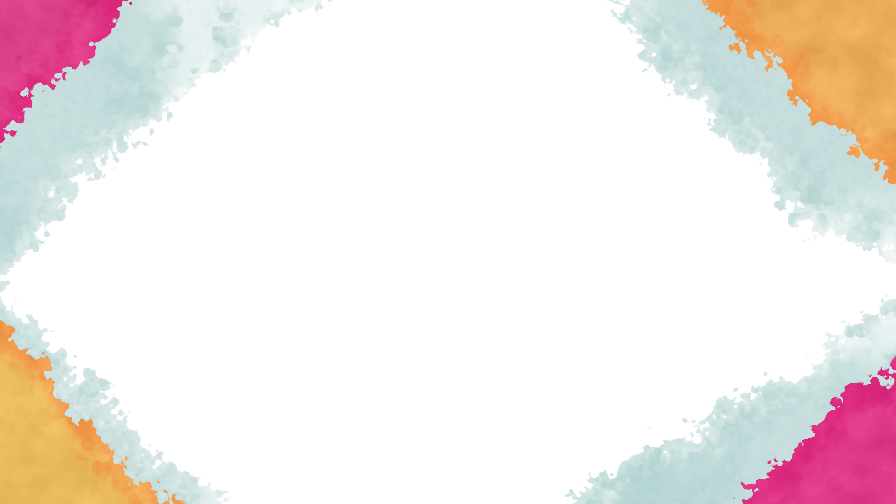
Give the GLSL for this background, as a Shadertoy shader.

```glsl
// White canvas framed by ragged corner strokes: a pale teal wash in every corner,
// topped with opaque pink or orange paint. Each stroke is a bowed corner line whose
// depth is roughened by fractal noise and by layers of flat, round dabs.

#define SPLIT_Y 0.42        // height where the upper and lower corners meet
#define WOBBLE 0.11         // large-scale raggedness of the edges
#define DAB_ROUGH 0.040     // edge offset from coarse dabs
#define SPECK_ROUGH 0.030   // edge offset from fine dabs
#define DAB_SCALE 36.0
#define SPECK_SCALE 90.0
#define TEAL vec3(0.76, 0.86, 0.855)
#define DEEP_TEAL vec3(0.70, 0.83, 0.82)
#define PINK vec3(0.86, 0.26, 0.53)
#define HOT_PINK vec3(0.87, 0.17, 0.50)
#define ORANGE vec3(0.92, 0.68, 0.36)
#define DEEP_ORANGE vec3(0.95, 0.60, 0.29)

struct Corner {
    vec2 wash, paint;               // where each stroke meets the two borders
    float washBulge, paintBulge;    // outward bow of each edge
    vec2 paleAxis;                  // direction in which the wash thins out
    vec3 body, rim;                 // paint colours inside and at the edge
};

vec3 hash32(vec2 p) {
    vec3 h = fract(vec3(p.xyx) * vec3(0.1031, 0.1030, 0.0973));
    h += dot(h, h.yxz + 33.33);
    return fract((h.xxy + h.yzz) * h.zyx);
}

float valueNoise(vec2 p) {
    vec2 i = floor(p), f = fract(p);
    f = f * f * (3.0 - 2.0 * f);
    float low = mix(hash32(i).x, hash32(i + vec2(1, 0)).x, f.x);
    float high = mix(hash32(i + vec2(0, 1)).x, hash32(i + vec2(1, 1)).x, f.x);
    return mix(low, high, f.y);
}

float fbm(vec2 p) {
    float sum = 0.0, amp = 0.5;
    for (int i = 0; i < 5; i++) {
        sum += amp * valueNoise(p);
        p = mat2(1.6, 1.2, -1.2, 1.6) * p + 17.3;
        amp *= 0.5;
    }
    return sum / 0.97;
}

// Overlapping round dabs, each with one random level from 0 to 1
float dabs(vec2 p, float soft) {
    vec2 cell = floor(p);
    float level = 0.5;
    for (int j = -1; j <= 1; j++)
    for (int i = -1; i <= 1; i++) {
        vec2 id = cell + vec2(i, j);
        vec3 rnd = hash32(id + 50.0);
        float radius = mix(0.3, 0.8, fract(rnd.z * 7.31));
        float d = length(p - id - 0.15 - 0.7 * rnd.xy) - radius;
        level = mix(level, rnd.z, smoothstep(soft, -soft, d));
    }
    return level;
}

// Distance inside a bowed line cutting off the corner at q = 0
float cornerDepth(vec2 q, vec2 reach, float bulge) {
    vec2 r = q / reach;
    float s = r.x + r.y;
    float t = (r.x - r.y) / max(s, 1e-4);
    return (1.0 + bulge * (1.0 - t * t) - s) * reach.x * reach.y / length(reach);
}

Corner pickCorner(bool right, bool top) {
    if (top && !right) return Corner(vec2(0.66, 0.585), vec2(0.282, 0.289),
        -0.13, 0.0, vec2(1.0, 0.0), PINK, HOT_PINK);
    if (top) return Corner(vec2(0.56, 0.545), vec2(0.377, 0.38),
        0.11, 0.07, vec2(0.0, 0.75), ORANGE, DEEP_ORANGE);
    if (right) return Corner(vec2(0.643, 0.417), vec2(0.308, 0.271),
        -0.03, 0.10, vec2(0.0, 1.1), HOT_PINK + vec3(0.0, 0.05, 0.03), HOT_PINK);
    return Corner(vec2(0.44, 0.42), vec2(0.347, 0.356),
        0.0, 0.0, vec2(0.8, 0.0), ORANGE + vec3(-0.01, 0.04, 0.0), DEEP_ORANGE);
}

void mainImage(out vec4 fragColor, in vec2 fragCoord) {
    float px = 1.0 / iResolution.y;
    vec2 p = fragCoord * px;
    float width = iResolution.x * px;

    // Local coordinates measured inward from the nearest corner
    bool right = p.x > 0.5 * width, top = p.y > SPLIT_Y;
    vec2 q = vec2(right ? width - p.x : p.x, top ? 1.0 - p.y : p.y);
    Corner c = pickCorner(right, top);

    // Shared textures
    float cloud = fbm(p * 7.0 + 3.0);
    float grain = fbm(p * 18.0 + 40.0);
    float dab = dabs(p * DAB_SCALE + (grain - 0.5), DAB_SCALE * px);
    float speck = dabs(p * SPECK_SCALE, SPECK_SCALE * px);
    float rough = (cloud - 0.5) * WOBBLE + (dab - 0.5) * DAB_ROUGH
                + (speck - 0.5) * SPECK_ROUGH;

    // Teal wash, thinner at its edge and broken up where it runs dry
    float washDepth = cornerDepth(q, c.wash, c.washBulge) + rough;
    float pale = smoothstep(0.24, 0.38, dot(q, c.paleAxis));
    float dry = smoothstep(0.40, 0.68, grain + 0.3 * (dab - 0.5));
    float alpha = smoothstep(-px, 3.0 * px, washDepth);
    alpha *= mix(0.65, 1.0, smoothstep(0.0, 0.06, washDepth));
    alpha *= mix(1.0, 0.25 + 0.75 * dry, 0.8 * pale) * (0.88 + 0.12 * speck);
    vec3 washColor = mix(TEAL, DEEP_TEAL, smoothstep(0.4, 0.75, cloud + 0.2 * (dab - 0.5)));
    vec3 color = mix(vec3(1.0), washColor, alpha);

    // Opaque paint, most saturated along its rim
    float paintDepth = cornerDepth(q, c.paint, c.paintBulge) + 0.8 * rough;
    float rim = 1.0 - smoothstep(0.0, 0.07, paintDepth + 0.08 * (grain - 0.5));
    vec3 paint = mix(c.body, c.rim, rim);
    paint += 0.10 * (grain - 0.5) + 0.03 * (dab - 0.5);
    color = mix(color, paint, smoothstep(-px, px, paintDepth));

    fragColor = vec4(clamp(color, 0.0, 1.0), 1.0);
}
```
